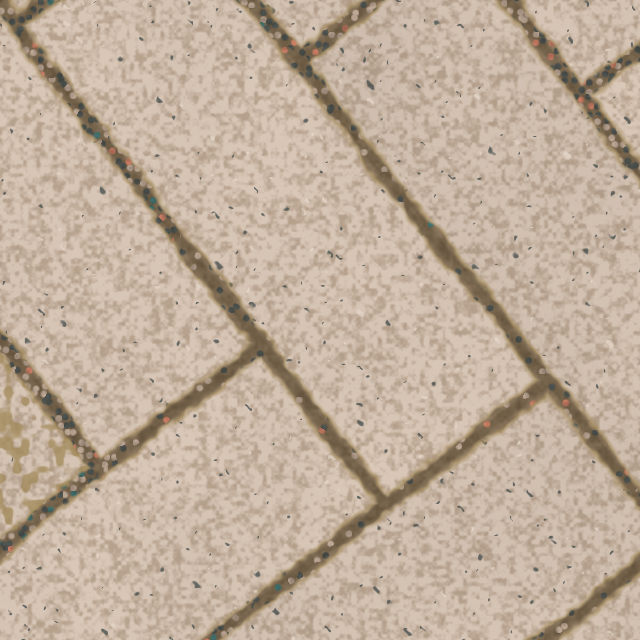
Reproduce this texture procedurally as a Shadertoy shader.

```glsl
// Worn concrete pavers in a slanted 3:1 herringbone with dirt and gravel joints.
// Each point finds its paver on a square grid; the distance to the paver's edge
// then layers grainy stone, ochre staining, brown dirt and small pebbles.

#define PAVER_WIDTH 0.317
#define TILT 0.911
#define GRID_SHIFT vec2(0.042, -0.0065)
#define JOINT_HALF 0.0112
#define STAIN_REACH 0.0085
#define EDGE_WOBBLE 0.007
#define CORNER_RADIUS 0.035
#define GRAIN_SCALE 150.0
#define PIT_SCALE 34.0
#define PEBBLE_SCALE 82.0
#define CLEAN_CENTRE vec2(0.62, 0.62)

const vec3 STONE_LIGHT = vec3(0.835, 0.765, 0.705);
const vec3 STONE_DARK  = vec3(0.700, 0.620, 0.540);
const vec3 OCHRE       = vec3(0.630, 0.535, 0.345);
const vec3 DIRT_DARK   = vec3(0.375, 0.310, 0.225);
const vec3 DIRT_LIGHT  = vec3(0.545, 0.465, 0.365);
const vec3 SLATE       = vec3(0.250, 0.285, 0.285);
const vec3 PALE_PEBBLE = vec3(0.710, 0.630, 0.570);
const vec3 RED_PEBBLE  = vec3(0.770, 0.460, 0.370);
const vec3 TEAL_PEBBLE = vec3(0.200, 0.400, 0.400);

float hash(vec2 p) {
    vec3 q = fract(p.xyx * vec3(0.1031, 0.1030, 0.0973));
    q += dot(q, q.yzx + 33.33);
    return fract((q.x + q.y) * q.z);
}

float noise(vec2 p) {
    vec2 i = floor(p), f = fract(p);
    f = f * f * (3.0 - 2.0 * f);
    float low = mix(hash(i), hash(i + vec2(1, 0)), f.x);
    float high = mix(hash(i + vec2(0, 1)), hash(i + vec2(1, 1)), f.x);
    return mix(low, high, f.y);
}

// Nearest scattered point: x is its distance, y its random id.
vec2 scatter(vec2 p) {
    vec2 cell = floor(p), nearest = vec2(9.0, 0.0);
    for (int y = -1; y <= 1; y++)
    for (int x = -1; x <= 1; x++) {
        vec2 c = cell + vec2(x, y);
        vec2 site = c + 0.15 + 0.7 * vec2(hash(c + 17.3), hash(c + 51.7));
        float d = length(p - site);
        if (d < nearest.x) nearest = vec2(d, hash(c + 83.1));
    }
    return nearest;
}

// Herringbone: xy is the paver's grid origin, z the depth inside its edge.
vec3 herringbone(vec2 g) {
    vec2 cell = floor(g);
    float phase = floor(mod(cell.x - cell.y + 0.5, 6.0));
    bool lengthwise = phase < 3.0;
    vec2 origin = lengthwise ? cell - vec2(phase, 0) : cell + vec2(0, phase - 5.0);
    vec2 halfSize = lengthwise ? vec2(1.5, 0.5) : vec2(0.5, 1.5);
    vec2 q = abs(g - origin - halfSize) - halfSize + CORNER_RADIUS;
    float d = length(max(q, 0.0)) + min(max(q.x, q.y), 0.0) - CORNER_RADIUS;
    return vec3(origin, -d);
}

vec3 stoneColor(vec2 pos, vec2 id) {
    float grain = 0.5 * noise(pos * GRAIN_SCALE)
                + 0.3 * noise(pos * GRAIN_SCALE * 0.55 + 9.0)
                + 0.2 * noise(pos * GRAIN_SCALE * 1.9 + 31.0);
    vec3 col = mix(STONE_DARK, STONE_LIGHT, smoothstep(0.16, 0.66, grain));
    col *= 0.985 + 0.025 * hash(id + 40.0) + 0.03 * (noise(pos * 7.0) - 0.5);

    // Ochre growth on the pavers at the far left
    float growth = smoothstep(0.45, 0.70, noise(pos * 75.0 + 5.0));
    col = mix(col, OCHRE, 0.75 * growth * step(id.y, -3.5));

    // Dark pits and a few pale flecks
    vec2 pit = scatter(pos * PIT_SCALE + 0.35 * noise(pos * 120.0));
    float radius = 0.05 + 0.12 * pow(fract(pit.y * 7.0), 3.0);
    float spot = 1.0 - smoothstep(radius * 0.5, radius + 0.05, pit.x);
    col = mix(col, SLATE, spot * 0.75 * step(pit.y, 0.28));
    return mix(col, vec3(0.90, 0.85, 0.80), spot * 0.7 * step(0.9, pit.y));
}

vec3 jointColor(vec2 pos, float depth) {
    float lumps = 0.6 * noise(pos * 85.0) + 0.4 * noise(pos * 190.0);
    float side = smoothstep(0.3, 1.0, depth / JOINT_HALF);
    vec3 col = mix(DIRT_DARK, DIRT_LIGHT, clamp(lumps * 0.8 + side * 0.4, 0.0, 1.0));

    // Pebbles gather away from the clean centre
    vec2 pebble = scatter(pos * PEBBLE_SCALE);
    float away = length(pos - CLEAN_CENTRE) + 0.3 * (noise(pos * 9.0) - 0.5);
    float gravel = mix(0.16, 0.80, smoothstep(0.32, 0.55, away));
    float kind = fract(pebble.y * 13.0);
    vec3 rock = kind < 0.45 ? SLATE : kind < 0.86 ? PALE_PEBBLE
              : kind < 0.95 ? RED_PEBBLE : TEAL_PEBBLE;
    rock *= 0.85 + 0.3 * noise(pos * 160.0);
    float body = 1.0 - smoothstep(0.28, 0.58, pebble.x);
    return mix(col, rock, 0.85 * body * step(pebble.y, gravel));
}

void mainImage(out vec4 fragColor, in vec2 fragCoord) {
    vec2 pos = fragCoord / iResolution.xy;
    pos.y = 1.0 - pos.y;
    float soft = 0.0015 + 1.0 / iResolution.y;

    // Turn into the paver grid, with slightly uneven laying
    vec2 along = vec2(cos(TILT), sin(TILT));
    vec2 g = vec2(dot(pos, along), dot(pos, vec2(along.y, -along.x))) - GRID_SHIFT;
    g += 0.008 * (vec2(noise(pos * 8.0), noise(pos * 8.0 + 23.0)) - 0.5);
    vec3 paver = herringbone(g / PAVER_WIDTH);

    float depth = paver.z * PAVER_WIDTH;
    float ragged = depth + EDGE_WOBBLE * (noise(pos * 22.0) + noise(pos * 75.0) - 1.0);

    // Layers from the stone face down into the joint
    vec3 col = stoneColor(pos, paver.xy);
    float stain = 1.0 - smoothstep(JOINT_HALF, JOINT_HALF + STAIN_REACH, ragged);
    col = mix(col, OCHRE, stain * (0.45 + 0.5 * noise(pos * 60.0 + 70.0)));
    float joint = 1.0 - smoothstep(JOINT_HALF - soft, JOINT_HALF + soft, ragged);
    col = mix(col, jointColor(pos, max(depth, 0.0)), joint);
    fragColor = vec4(col, 1.0);
}
```
